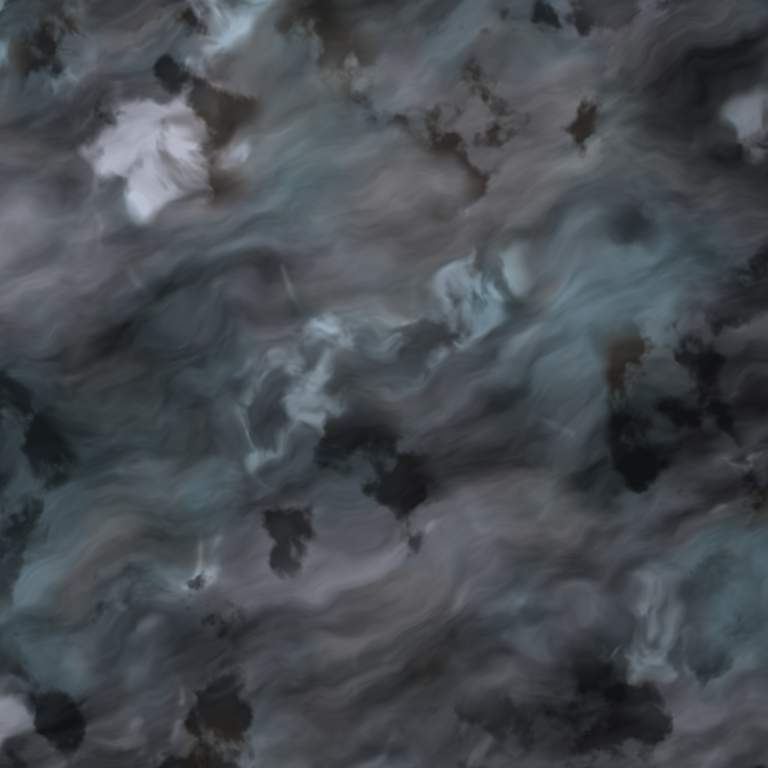
Give the GLSL for this texture, as a Shadertoy shader.

```glsl
#define CLOUD_SCALE 4.2
#define CLOUD_CONTRAST 0.50
#define GRAIN_CONTRAST 0.24
#define BASE_TONE 0.278
#define WARP 0.11
#define BLOTCH_SCALE 13.0
#define BLOTCH_DEPTH 0.55
#define PALE_GAIN 0.27
#define STROKE_CELLS 11.0
#define STROKE_GAIN 0.13

float hash(vec2 p) {
    vec3 q = fract(vec3(p.xyx) * 0.1031);
    q += dot(q, q.yzx + 33.33);
    return fract((q.x + q.y) * q.z);
}

float noise(vec2 p) {
    vec2 i = floor(p), f = fract(p);
    f = f * f * f * (f * (f * 6.0 - 15.0) + 10.0);
    return mix(mix(hash(i), hash(i + vec2(1, 0)), f.x),
               mix(hash(i + vec2(0, 1)), hash(i + vec2(1, 1)), f.x), f.y);
}

// Octaves are rotated to hide the lattice
float fbm(vec2 p, int octaves) {
    float sum = 0.0, weight = 0.5, total = 0.0;
    for (int i = 0; i < octaves; i++) {
        sum += weight * noise(p);
        total += weight;
        weight *= 0.52;
        p = mat2(1.6, 1.2, -1.2, 1.6) * p + 17.3;
    }
    return sum / total;
}

mat2 rotation(float a) {
    return mat2(cos(a), sin(a), -sin(a), cos(a));
}

// Thin curved mineral edges, one candidate per cell
float strokes(vec2 p) {
    float light = 0.0;
    vec2 cell = floor(p);
    for (int y = -1; y <= 1; y++)
    for (int x = -1; x <= 1; x++) {
        vec2 id = cell + vec2(x, y);
        vec2 center = id + vec2(hash(id + 3.1), hash(id + 7.7));
        float angle = 0.5 + 2.6 * pow(hash(id + 19.4), 2.0);
        vec2 q = (p - center) * rotation(angle);
        q.y += (hash(id + 31.6) - 0.5) * 1.8 * q.x * q.x;
        float halfLength = mix(0.2, 0.75, hash(id + 43.9));
        float ends = 1.0 - smoothstep(0.25, 1.0, abs(q.x) / halfLength);
        float width = mix(0.03, 0.085, hash(id + 57.2));
        float line = exp(-q.y * q.y / (width * width));
        light = max(light, line * ends * smoothstep(0.35, 0.9, hash(id + 71.5)));
    }
    return light;
}

void mainImage(out vec4 fragColor, in vec2 fragCoord) {
    vec2 uv = fragCoord / iResolution.y;
    vec2 bend = vec2(fbm(uv * 6.0 + 2.7, 4), fbm(uv * 6.0 + 41.2, 4)) - 0.5;
    vec2 p = uv + WARP * bend;
    vec2 slanted = (p * rotation(0.42)) * vec2(0.75, 1.25);

    // Cloudy ground with brushed fine grain
    float clouds = fbm(slanted * CLOUD_SCALE + 9.0, 5);
    float grain = fbm(slanted * vec2(17.0, 27.0) + 63.0, 4);
    float tone = BASE_TONE + CLOUD_CONTRAST * (clouds - 0.5)
               + GRAIN_CONTRAST * (grain - 0.5);

    // Clustered dark inclusions
    float cluster = smoothstep(0.42, 0.62, fbm(p * 4.5 + 87.0, 3));
    float speck = fbm((uv + 0.4 * WARP * bend) * BLOTCH_SCALE + 23.0, 5);
    float blotch = cluster * smoothstep(0.52, 0.66, speck);
    tone *= 1.0 - BLOTCH_DEPTH * blotch;

    // Pale crystals with broken interiors
    float patchArea = smoothstep(0.60, 0.72, fbm(slanted * 4.8 + 131.0, 4));
    float flakes = smoothstep(0.38, 0.68, fbm(p * 19.0 + 11.0, 4));
    float pale = patchArea * flakes * (1.0 - 0.7 * blotch);
    tone += PALE_GAIN * pale;

    // Edge strokes gather in some regions
    float strokeZone = smoothstep(0.42, 0.66, fbm(uv * 5.0 + 151.0, 3));
    float broken = smoothstep(0.3, 0.6, noise(uv * 42.0));
    float edge = strokes((uv + 0.35 * WARP * bend) * STROKE_CELLS);
    tone += STROKE_GAIN * edge * strokeZone * broken * (1.0 - 0.6 * blotch);
    tone = clamp(tone, 0.07, 0.75);

    // Slate tint drifting between mauve, teal and rust
    vec3 slate = vec3(0.90, 1.01, 1.09);
    vec3 mauve = vec3(0.97, 0.99, 1.07);
    vec3 teal = vec3(0.84, 1.02, 1.11);
    vec3 rust = vec3(1.08, 1.00, 0.92);
    float drift = fbm(p * 5.0 + 201.0, 4);
    vec3 tint = mix(slate, mauve, smoothstep(0.50, 0.68, drift));
    tint = mix(tint, teal, smoothstep(0.50, 0.34, drift));
    float rusty = smoothstep(0.52, 0.68, fbm(p * 6.0 + 241.0, 4));
    tint = mix(tint, rust, rusty * (0.25 + 0.6 * blotch) * (1.0 - pale));
    fragColor = vec4(tone * tint, 1.0);
}
```
